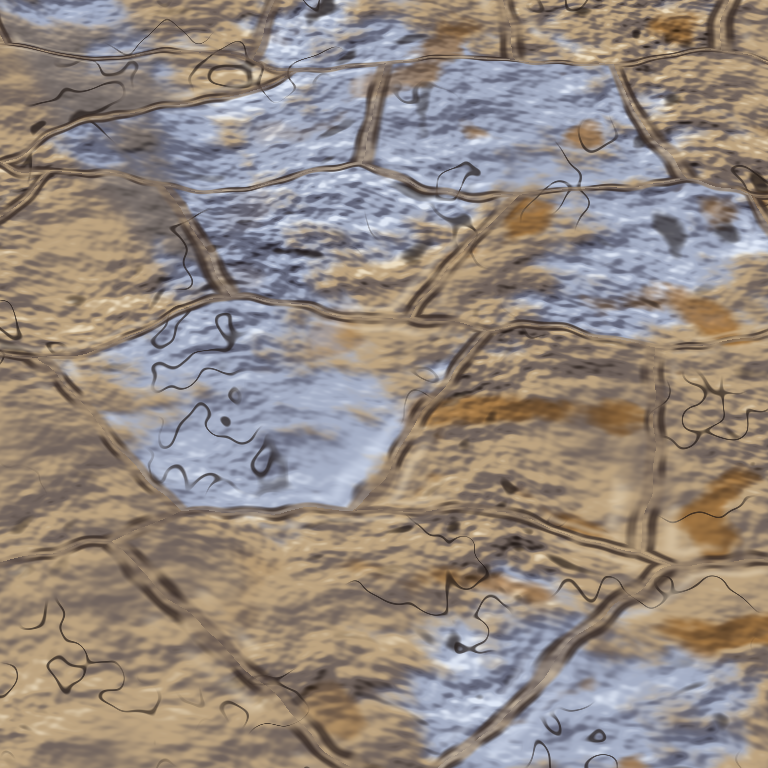
Reproduce this texture procedurally as a three.js fragment shader.

```glsl
// Wet, weathered stone paving in low sun: ochre slabs, blue sky sheen, cracks and mortar joints.
varying vec2 vUv;

const vec3 PITCH = vec3(0.13, 0.10, 0.09);
const vec3 BROWN = vec3(0.39, 0.33, 0.30);
const vec3 GREY  = vec3(0.56, 0.53, 0.52);
const vec3 OCHRE = vec3(0.74, 0.64, 0.50);
const vec3 CREAM = vec3(0.93, 0.87, 0.76);
const vec3 INK   = vec3(0.15, 0.14, 0.18);
const vec3 SLATE = vec3(0.39, 0.41, 0.50);
const vec3 SKY   = vec3(0.64, 0.69, 0.80);
const vec3 GLINT = vec3(0.87, 0.91, 0.98);
const vec3 RUST  = vec3(0.52, 0.34, 0.14);

const float NEAR_ROW = 0.40;     // slab height at the bottom edge
const float ROW_SHRINK = 0.29;   // loss of slab height toward the top
const float FLATNESS = 1.8;      // squares up the slab outlines
const float JOINT = 0.045;       // half width of the mortar
const vec2 GRAIN = vec2(9.0, 17.0);
const vec2 SUN_STEP = vec2(-0.004, 0.006);
const float RELIEF = 1.25;

vec2 hash2(vec2 c) {
  vec3 a = fract(c.xyx * vec3(0.1031, 0.1030, 0.0973));
  a += dot(a, a.yzx + 33.33);
  return fract((a.xx + a.yz) * a.zy);
}

float corner(vec2 cell, vec2 offset) {
  float angle = 6.2832 * hash2(cell).x;
  return dot(vec2(cos(angle), sin(angle)), offset);
}

// Gradient noise, about -0.9 to 0.9
float noise(vec2 p) {
  vec2 i = floor(p), f = p - i, e = vec2(1.0, 0.0);
  vec2 u = f * f * f * (f * (f * 6.0 - 15.0) + 10.0);
  float low = mix(corner(i, f), corner(i + e.xy, f - e.xy), u.x);
  float high = mix(corner(i + e.yx, f - e.yx), corner(i + e.xx, f - e.xx), u.x);
  return 1.4 * mix(low, high, u.y);
}

float fbm(vec2 p) {
  float sum = 0.0, amp = 0.55;
  for (int i = 0; i < 4; i++) {
    sum += amp * noise(p);
    p = mat2(1.98, 0.35, -0.35, 1.98) * p + 17.3;
    amp *= 0.57;
  }
  return sum;
}

float glow(vec2 p, vec2 centre, vec2 radius) {
  vec2 d = (p - centre) / radius;
  return exp(-dot(d, d));
}

// Foreshortened paving plane and its inverse
vec2 toPaving(vec2 p) {
  return vec2((p.x - 0.5) * (2.3 + 0.9 * p.y) + 20.1, 10.0 - log(NEAR_ROW - ROW_SHRINK * p.y) / ROW_SHRINK);
}

vec2 toCanvas(vec2 q) {
  float y = (NEAR_ROW - exp((10.0 - q.y) * ROW_SHRINK)) / ROW_SHRINK;
  return vec2((q.x - 20.1) / (2.3 + 0.9 * y) + 0.5, y);
}

vec2 slabCentre(vec2 q, vec2 neighbour) {
  float row = floor(q.y) + neighbour.y;
  float shift = 0.5 * mod(row, 2.0);
  vec2 cell = vec2(floor(q.x - shift) + neighbour.x, row);
  return cell + vec2(0.5 + shift, 0.5) + (hash2(cell + 3.0) - 0.5) * vec2(0.6, 0.38);
}

// xy: centre of the slab, z: distance to its joint
vec3 slab(vec2 q) {
  vec2 stretch = vec2(1.0, FLATNESS), best = q;
  float nearest = 1e3, edge = 1e3;
  for (int k = 0; k < 9; k++) {
    vec2 c = slabCentre(q, vec2(mod(float(k), 3.0), floor(float(k) / 3.0)) - 1.0);
    float d = length((c - q) * stretch);
    if (d < nearest) { nearest = d; best = c; }
  }
  for (int k = 0; k < 15; k++) {
    vec2 c = slabCentre(q, vec2(mod(float(k), 5.0) - 2.0, floor(float(k) / 5.0) - 1.0));
    vec2 gap = (c - best) * stretch;
    if (dot(gap, gap) > 1e-4) edge = min(edge, dot(((best + c) * 0.5 - q) * stretch, normalize(gap)));
  }
  return vec3(best, edge);
}

vec3 ramp(vec3 a, vec3 b, vec3 c, vec3 d, float t) {
  vec3 col = mix(a, b, smoothstep(0.0, 0.35, t));
  col = mix(col, c, smoothstep(0.35, 0.66, t));
  return mix(col, d, smoothstep(0.66, 1.0, t));
}

void main() {
  vec2 uv = vUv;
  vec2 bend = vec2(noise(uv * 5.0 + 4.0), noise(uv * 5.0 + 31.0));
  vec2 ragged = vec2(noise(uv * 21.0), noise(uv * 21.0 + 9.0));
  vec3 stone = slab(toPaving(uv + 0.028 * bend + 0.006 * ragged));
  vec2 id = hash2(floor(stone.xy * 37.0));
  vec2 home = mix(uv, toCanvas(stone.xy), 0.35);

  // Grain lit by a low sun
  vec2 g = (uv + 0.02 * bend) * GRAIN * mix(0.85, 1.2, uv.y) + id * 40.0;
  float height = fbm(g);
  float slope = fbm(g + SUN_STEP * GRAIN) - height;
  float patchy = noise(uv * vec2(4.0, 6.0) + 12.0);
  float rough = clamp(0.75 + 0.7 * (id.x - 0.5) + 0.8 * patchy + 0.3 * uv.y, 0.3, 1.5);

  // Sky sheen on wet faces, warm light elsewhere
  float sheen = glow(home, vec2(0.36, 0.42), vec2(0.2, 0.17)) + glow(home, vec2(0.68, 0.1), vec2(0.2, 0.14))
              + glow(home, vec2(0.55, 0.86), vec2(0.24, 0.14)) + 0.7 * glow(home, vec2(0.85, 0.68), vec2(0.16, 0.12))
              - 0.7 * glow(home, vec2(0.14, 0.08), vec2(0.26, 0.16)) - 0.5 * glow(home, vec2(0.7, 0.36), vec2(0.2, 0.14));
  float shade = smoothstep(0.12, 0.07, abs(uv.x - 0.1 - 0.63 * (0.95 - uv.y) + 0.03 * bend.x))
              * smoothstep(0.58, 0.66, uv.y);
  float wet = sheen - 0.42 + 0.35 * (id.y - 0.5) + 0.4 * shade + 0.45 * patchy + 0.55 * height;
  float cool = smoothstep(-0.16, 0.2, wet);

  float tone = 0.53 + RELIEF * rough * slope + 0.2 * height + 0.12 * bend.y - 0.13 * shade + 0.07 * cool;
  vec3 warmStone = ramp(PITCH, mix(BROWN, GREY, 0.3), OCHRE, CREAM, tone);
  vec3 coolStone = ramp(INK, SLATE, SKY, GLINT, tone);
  vec3 col = mix(mix(warmStone, GREY * (0.5 + tone), 0.6 * shade), coolStone, 0.92 * cool);

  // Rust stains, pits and hairline cracks
  float stain = noise(uv * vec2(8.0, 14.0) + 51.0) + 0.5 * height;
  col = mix(col, RUST * (0.45 + tone), 0.7 * smoothstep(0.3, 0.6, stain) * smoothstep(0.2, 0.7, uv.x));
  float pit = noise(uv * vec2(17.0, 36.0) + 2.0 * bend) + 0.4 * height;
  col = mix(col, PITCH, 0.75 * smoothstep(0.48, 0.75, pit) * smoothstep(0.5, 1.1, rough));
  float vein = abs(noise(uv * vec2(4.0, 9.0) + 0.5 * ragged + 70.0));
  col = mix(col, PITCH, 0.7 * smoothstep(0.045, 0.01, vein) * smoothstep(0.1, 0.35, noise(uv * 6.0 + 23.0)));

  // Mortar with a sunlit lip and a broken shadow line
  float mortar = smoothstep(JOINT, 0.5 * JOINT, stone.z);
  col = mix(col, mix(BROWN, OCHRE, clamp(0.5 + 1.4 * slope + 0.5 * bend.x, 0.0, 1.0)), 0.75 * mortar);
  float lip = smoothstep(0.04, 0.0, abs(stone.z - 1.9 * JOINT)) * smoothstep(-0.1, 0.4, bend.y + height);
  col = mix(col, mix(CREAM, GLINT, cool), 0.4 * lip);
  float crevice = smoothstep(0.022, 0.004, abs(stone.z - 0.7 * JOINT)) * smoothstep(-0.35, 0.3, ragged.x + 0.5 * bend.x);
  col = mix(col, PITCH * 1.5, 0.75 * crevice);

  gl_FragColor = vec4(clamp(col, 0.0, 1.0), 1.0);
}
```
